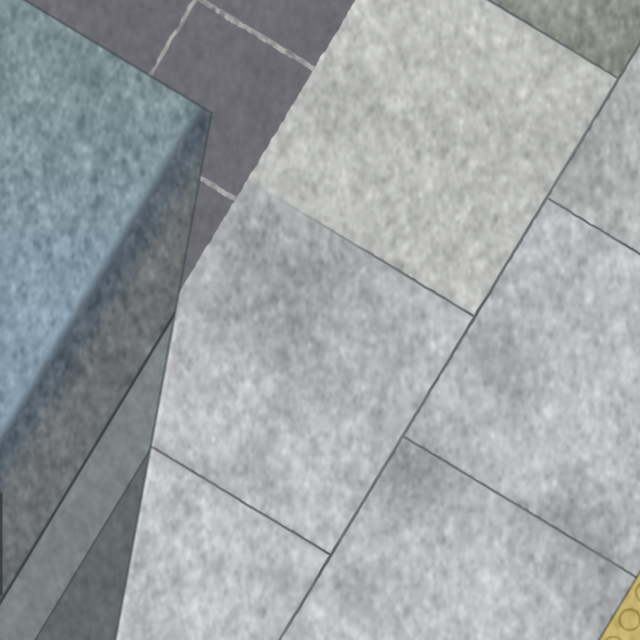
This texture is drawn by a WebGL 1 fragment shader. Its source:

```glsl
precision highp float;
// Pale stone paving with dark joints, a blue granite block and a yellow tactile strip.
uniform vec2 u_resolution;

const float SOFT = 0.0018;            // edge softness in canvas units
const vec2 ALONG = vec2(0.517, 0.856);
const vec2 ACROSS = vec2(0.856, -0.517);
const vec2 CORNER = vec2(0.742, 0.505);
const float SLAB = 0.435;             // slab length

vec3 hash3(vec2 cell) {
  vec3 q = fract(cell.xyx * vec3(0.1031, 0.1030, 0.0973));
  q += dot(q, q.yxz + 33.33);
  return fract((q.xxy + q.yzz) * q.zyx);
}

// Cellular speckle: soft dots of random weight, about -1 to 1
float speckle(vec2 p) {
  vec2 cell = floor(p), f = fract(p);
  float sum = 0.0;
  for (int y = -1; y <= 1; y++) {
    for (int x = -1; x <= 1; x++) {
      vec2 o = vec2(float(x), float(y));
      vec3 h = hash3(cell + o);
      vec2 d = o + h.xy - f;
      float k = max(0.0, 1.0 - dot(d, d));
      sum += (h.z * 2.0 - 1.0) * k * k;
    }
  }
  return sum;
}

float grain(vec2 p) {
  return 0.6 * speckle(p * vec2(88.0, 62.0)) + 0.5 * speckle(p * vec2(165.0, 115.0) + 17.0);
}

float mottle(vec2 p) {
  return 0.4 * speckle(p * 9.0 + 4.0) + 0.35 * speckle(p * 20.0 + 31.0)
       + 0.35 * speckle(p * 38.0 + 9.0);
}

float above(float x, float edge) {
  return smoothstep(edge - SOFT, edge + SOFT, x);
}

float line(float d, float halfWidth) {
  return 1.0 - smoothstep(halfWidth - SOFT, halfWidth + SOFT, abs(d));
}

float blob(vec2 p, vec2 center, float radius) {
  vec2 d = (p - center) / radius;
  return exp(-dot(d, d));
}

float repeatDistance(float x, float period) {
  return (fract(x / period + 0.5) - 0.5) * period;
}

// Running bond slabs: g.x runs along the long joint, g.y across it
vec3 paving(vec2 p, vec2 g, float fine, float broad) {
  float right = above(g.y, 0.0);
  float row = g.x - step(0.0, g.y) * 0.5 * SLAB;
  float upper = above(g.x, 0.0) * (1.0 - right);
  float top = above(g.x, SLAB) * (1.0 - right);
  vec3 col = mix(vec3(0.725, 0.735, 0.742), vec3(0.735, 0.742, 0.73), upper);
  col = mix(col, vec3(0.68, 0.69, 0.69), right * above(g.x, 0.5 * SLAB));
  col = mix(col, vec3(0.55, 0.57, 0.54), top);

  // Weathered stains
  float stain = 0.10 * blob(p, vec2(0.48, 0.52), 0.14) * (1.0 - upper);
  stain += 0.05 * blob(p, vec2(0.40, 0.65), 0.08);
  stain += right * (0.11 * blob(p, vec2(0.77, 0.45), 0.065) + 0.13 * blob(p, vec2(0.64, 0.27), 0.055));
  stain += right * (0.10 * blob(p, vec2(0.91, 0.18), 0.07) + 0.10 * blob(p, vec2(0.96, 0.05), 0.06));
  stain += 0.07 * blob(p, vec2(0.55, 0.08), 0.05) + 0.06 * blob(p, vec2(0.52, 0.84), 0.06);
  col += fine * 0.085 + broad * mix(0.075, 0.04, upper) - stain;

  // Joints with ragged strength, one worn away toward its left end
  float d = repeatDistance(row, SLAB) + fine * 0.0008;
  float worn = mix(1.0, smoothstep(-0.40, -0.1, g.y), line(g.x, 0.05) * (1.0 - right));
  float joint = max(line(d, 0.0018) * worn, line(g.y + fine * 0.0008, 0.0022));
  col -= 0.04 * max(exp(-abs(d) * 130.0) * worn, exp(-abs(g.y) * 130.0));
  return mix(col, vec3(0.35, 0.36, 0.38), joint * clamp(0.78 + 0.3 * broad, 0.0, 1.0));
}

// Dark pavers with pale broken mortar
vec3 darkPavers(vec2 g, float fine, float broad) {
  vec3 col = vec3(0.425, 0.425, 0.45) + fine * 0.03 + broad * 0.02;
  vec2 wobble = g + fine * 0.002;
  float mortar = line(repeatDistance(wobble.x - 0.202, 0.238), 0.0042) * above(g.y, -0.63);
  mortar = max(mortar, line(wobble.y + 0.63, 0.0032) * (1.0 - above(g.x, 0.2)));
  return mix(col, vec3(0.68, 0.68, 0.67), mortar * clamp(0.75 + 0.6 * fine, 0.0, 1.0));
}

// Blue top, worn bevel, shaded side and two lower courses
vec3 granite(vec2 p, vec2 g, float fine, float broad) {
  float b = g.y + fine * 0.006;
  vec3 top = mix(vec3(0.53, 0.61, 0.67), vec3(0.49, 0.56, 0.575), smoothstep(0.45, 0.9, p.y));
  top += fine * 0.10 + broad * 0.03;
  vec3 side = mix(vec3(0.33, 0.375, 0.415), vec3(0.425, 0.44, 0.445), smoothstep(-0.525, -0.47, b));
  side += fine * 0.07 + broad * 0.03;
  vec3 col = mix(top, side, smoothstep(-0.546, -0.528, b));
  col = mix(col, vec3(0.48, 0.505, 0.51) + fine * 0.04, above(g.y, -0.404));
  col = mix(col, vec3(0.385, 0.405, 0.41) + fine * 0.04, above(g.y, -0.327));
  float seam = max(line(g.y + 0.404, 0.0022), 0.6 * line(g.y + 0.327, 0.0015));
  seam = max(seam, line(p.x, 0.004) * line(p.y - 0.15, 0.08));
  return mix(col, vec3(0.20, 0.22, 0.23), seam * 0.8);
}

// Raised studs on the yellow strip
vec3 tactile(vec2 g, float fine) {
  vec2 q = vec2(repeatDistance(g.x + 0.33, 0.05), repeatDistance(g.y - 0.452, 0.05));
  float ring = line(length(q) - 0.016, 0.002);
  return vec3(0.77, 0.70, 0.45) + fine * 0.05 - ring * vec3(0.13, 0.14, 0.15);
}

void main() {
  vec2 p = gl_FragCoord.xy / u_resolution;
  vec2 g = vec2(dot(p - CORNER, ALONG), dot(p - CORNER, ACROSS));
  float fine = grain(p), broad = mottle(p);
  float border = g.y + fine * 0.0015;
  vec3 col = mix(darkPavers(g, fine, broad), paving(p, g, fine, broad), above(border, -0.415));
  col = mix(col, tactile(g, fine), above(g.y, 0.427));
  col -= 0.2 * line(g.y - 0.427, 0.002);

  // Block outline: slanted right edge and straight far edge
  float edge = 0.18 + 0.183 * p.y - p.x;
  float far = 0.06 - g.x;
  float inside = min(edge, far);
  col += 0.05 * line(edge + 0.005, 0.003) * (1.0 - above(p.y, 0.5));
  col = mix(col, granite(p, g, fine, broad), above(inside, 0.0));
  col = mix(col, vec3(0.25, 0.28, 0.30), line(inside, 0.002) * 0.55);
  gl_FragColor = vec4(clamp(col, 0.0, 1.0), 1.0);
}
```
